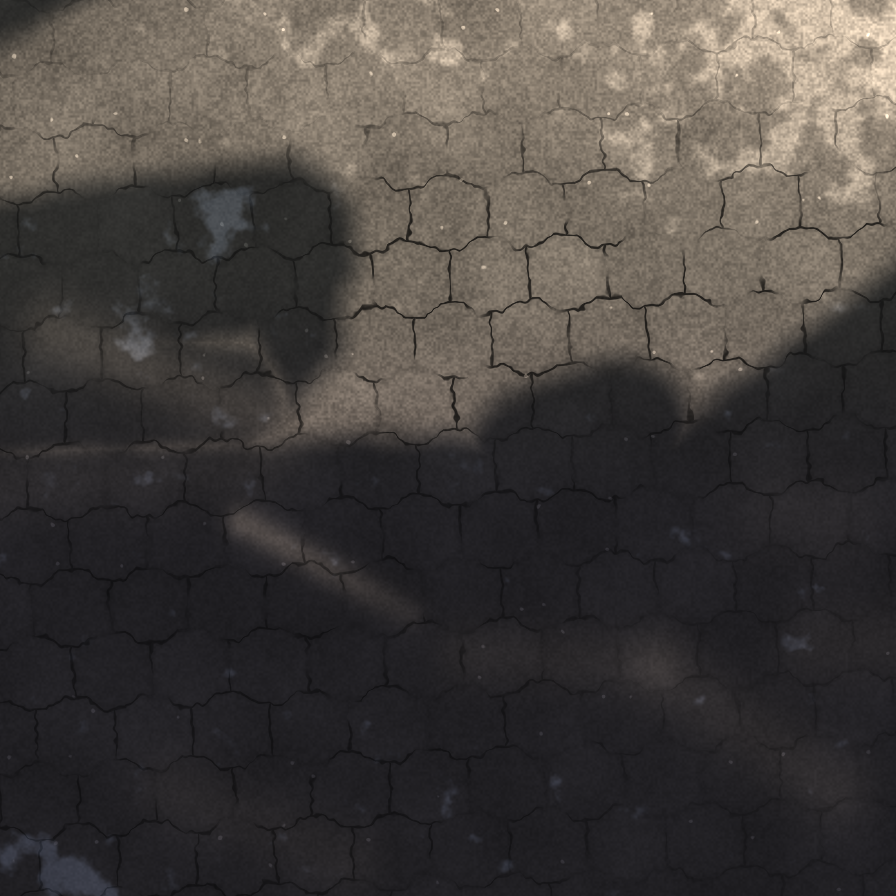
A Shadertoy shader for this texture:

```glsl
float hash(vec2 p) {
    vec3 q = fract(vec3(p.xyx) * 0.1031);
    q += dot(q, q.yzx + 33.33);
    return fract((q.x + q.y) * q.z);
}

float noise(vec2 p) {
    vec2 i = floor(p), f = fract(p);
    f = f * f * (3.0 - 2.0 * f);
    return mix(mix(hash(i), hash(i + vec2(1, 0)), f.x),
               mix(hash(i + vec2(0, 1)), hash(i + vec2(1, 1)), f.x), f.y);
}

float fbm(vec2 p) {
    float sum = 0.0, amp = 0.533;
    for (int i = 0; i < 4; i++) {
        sum += amp * noise(p);
        p = mat2(1.6, 1.2, -1.2, 1.6) * p + 7.3;
        amp *= 0.5;
    }
    return sum;
}

// Signed distance to a capsule whose radius runs from ra to rb
float taper(vec2 p, vec2 a, vec2 b, float ra, float rb) {
    vec2 d = b - a;
    float t = clamp(dot(p - a, d) / dot(d, d), 0.0, 1.0);
    return length(p - a - d * t) - mix(ra, rb, t);
}

// Soft falloff around a segment
float glow(vec2 p, vec2 a, vec2 b, float width) {
    float d = taper(p, a, b, 0.0, 0.0) / width;
    return exp(-d * d);
}

// Interlocking pavers: x = distance to the joint, y = random tone per stone
vec2 pavers(vec2 p) {
    vec2 d = p - vec2(0.4206, 0.5456);
    d += 0.005 * (vec2(noise(p * 45.0), noise(p * 45.0 + 31.0)) - 0.5);
    d += 0.0045 * (vec2(noise(p * 150.0), noise(p * 150.0 + 13.0)) - 0.5);
    vec2 q = vec2(d.x + 0.035 * d.y, d.y - 0.035 * d.x) / vec2(0.0872, 0.071);
    float k = floor(q.y);
    float wave = -cos(6.2832 * (q.x - 0.5 * k));
    float h = q.y - k - 0.5 - 0.09 * clamp(1.7 * wave, -1.0, 1.0);
    float row = k + step(0.0, h);
    float x = q.x - 0.5 * row;
    float side = abs(fract(x + 0.5) - 0.5) * 0.0872;
    return vec2(min(abs(h) * 0.071, side), hash(vec2(floor(x), row) + 60.0));
}

// Negative inside the cast shadows
float shadowShape(vec2 p) {
    float d = taper(p, vec2(0.303, 0.728), vec2(-0.013, 0.672), 0.098, 0.108);
    d = min(d, taper(p, vec2(0.306, 0.72), vec2(0.335, 0.625), 0.094, 0.05));
    d = min(d, taper(p, vec2(0.335, 0.625), vec2(0.325, 0.55), 0.05, 0.012));
    d = min(d, taper(p, vec2(-0.03, 0.58), vec2(0.26, 0.555), 0.1, 0.06));
    d = min(d, taper(p, vec2(0.59, 0.49), vec2(0.69, 0.517), 0.075, 0.084));
    d = min(d, p.y - 0.507 - 0.02 * p.x);
    d = min(d, (p.y - 0.547 - 0.75 * (p.x - 0.781)) / 1.25);
    return min(d, (0.6 * p.x + 1.0 - p.y - 0.055) / 1.17);
}

// Weak light leaking into the shade
float leaks(vec2 p) {
    float s = 0.34 * glow(p, vec2(0.06, 0.63), vec2(0.31, 0.53), 0.038);
    s += 0.44 * glow(p, vec2(0.27, 0.417), vec2(0.46, 0.315), 0.018)
              * smoothstep(0.56, 0.32, p.x);
    s += 0.13 * glow(p, vec2(0.52, 0.27), vec2(0.73, 0.26), 0.036);
    s += 0.15 * glow(p, vec2(0.74, 0.25), vec2(0.93, 0.12), 0.042);
    s += 0.11 * glow(p, vec2(0.91, 0.28), vec2(1.0, 0.29), 0.045);
    s += 0.10 * glow(p, vec2(0.19, 0.12), vec2(0.39, 0.04), 0.04);
    s += 0.10 * glow(p, vec2(0.0, 0.46), vec2(0.27, 0.475), 0.045);
    return s + 0.08 * glow(p, vec2(0.87, 0.43), vec2(0.93, 0.42), 0.06);
}

// Where pale, worn patches gather, creeping along sandy joints
float wear(vec2 p, float sandyJoint) {
    float w = 0.42 * glow(p, vec2(0.93, 0.97), vec2(1.0, 0.92), 0.11);
    w += 0.24 * glow(p, vec2(0.36, 0.955), vec2(0.85, 0.95), 0.05);
    w += 0.27 * glow(p, vec2(0.70, 0.83), vec2(0.95, 0.82), 0.055);
    w += 0.31 * glow(p, vec2(0.245, 0.755), vec2(0.18, 0.68), 0.04);
    w += 0.23 * glow(p, vec2(0.08, 0.66), vec2(0.24, 0.55), 0.03);
    w += 0.42 * glow(p, vec2(0.03, 0.04), vec2(0.12, 0.0), 0.026);
    return smoothstep(0.46, 0.7, fbm(p * 32.0) + w + 0.1 * sandyJoint - 0.27);
}

void mainImage(out vec4 fragColor, in vec2 fragCoord) {
    vec2 p = fragCoord / iResolution.xy;
    vec2 stone = pavers(p);
    float sand = smoothstep(0.74, 0.92, p.y);
    float pale = wear(p, sand * exp(-stone.x / 0.005));
    float edge = shadowShape(p) + 0.008 * (noise(p * 30.0) - 0.5);
    float lit = smoothstep(-0.026, 0.022, edge);

    // Gritty stone with mottling, crisper in the sun
    float grain = 0.65 * noise(p * 400.0) + 0.35 * noise(p * 190.0) - 0.5;
    float albedo = 0.97 + mix(0.24, 0.4, lit) * grain + 0.3 * (fbm(p * 14.0 + 9.0) - 0.5);
    albedo *= 0.96 + 0.08 * stone.y;

    // Thin broken joints, fading in the shade and under sand
    float gap = 0.0003 + 0.0013 * noise(p * 60.0 + 4.0);
    float joint = 1.0 - smoothstep(gap * 0.5, gap + 0.0013, stone.x);
    float depth = mix(mix(0.36, 0.68, lit), 0.22, sand);
    depth *= 1.0 - 0.6 * smoothstep(0.45, 0.8, p.x) * smoothstep(0.5, 0.3, p.y);
    albedo *= 1.0 - joint * depth * smoothstep(0.2, 0.6, noise(p * 34.0));
    albedo *= 1.0 - 0.07 * smoothstep(0.008, 0.0, stone.x) * (1.0 - sand);
    albedo *= 1.0 + 0.36 * pale;

    // Scattered pebbles
    vec2 cell = floor(p * 42.0);
    vec2 offset = 0.25 + 0.5 * vec2(hash(cell + 5.0), hash(cell + 17.0));
    float pebble = length(fract(p * 42.0) - offset) + 0.1 * noise(p * 300.0);
    albedo += 0.6 * step(0.94, hash(cell)) * smoothstep(0.17, 0.08, pebble);

    // Warm sun over cool ambient light
    float strength = 0.84 + 0.26 * smoothstep(0.65, 1.0, p.y) * smoothstep(0.0, 0.6, p.x);
    strength += 0.16 * glow(p, vec2(0.92, 0.97), vec2(1.0, 0.93), 0.16);
    float sun = lit * strength + (1.0 - lit) * leaks(p);
    vec3 ambient = mix(vec3(0.131, 0.127, 0.141), vec3(0.182, 0.181, 0.174),
                       smoothstep(0.4, 0.74, p.y));
    vec3 color = albedo * (ambient + vec3(0.36, 0.315, 0.265) * sun);
    color += pale * (1.0 - lit) * vec3(0.055, 0.07, 0.095);
    fragColor = vec4(clamp(color, 0.0, 1.0), 1.0);
}
```
